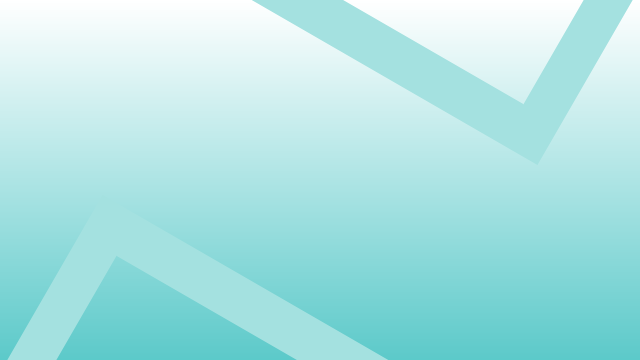
A Shadertoy shader for this background:

```glsl
#define SKY_TOP     vec3(1.0, 1.0, 1.0)
#define SKY_BOTTOM  vec3(0.36, 0.79, 0.79)
#define BAND_COLOR  vec3(0.643, 0.882, 0.878)
#define CORNER      vec2(0.604, 0.0417)   // outer corner, from the centre, in canvas heights
#define ARM_WIDTHS  vec2(0.118, 0.127)    // short arm, long arm
#define TILT        radians(30.0)

// Signed distance to a quadrant whose corner is at the origin (negative inside)
float quadrant(vec2 q) {
    vec2 d = -q;
    return min(max(d.x, d.y), 0.0) + length(max(d, 0.0));
}

// Right-angled band: one quadrant with a smaller one cut out
float elbow(vec2 p) {
    vec2 longAxis = vec2(-cos(TILT), sin(TILT));
    vec2 shortAxis = vec2(sin(TILT), cos(TILT));
    vec2 q = vec2(dot(p - CORNER, longAxis), dot(p - CORNER, shortAxis));
    return max(quadrant(q), -quadrant(q - ARM_WIDTHS));
}

void mainImage(out vec4 fragColor, in vec2 fragCoord) {
    vec2 p = (fragCoord - 0.5 * iResolution.xy) / iResolution.y;
    float pixel = 1.0 / iResolution.y;

    // Vertical gradient
    vec3 color = mix(SKY_BOTTOM, SKY_TOP, p.y + 0.5);

    // Two bands, related by a half turn about the centre
    float bands = min(elbow(p), elbow(-p));
    color = mix(color, BAND_COLOR, smoothstep(0.6, -0.6, bands / pixel));

    fragColor = vec4(color, 1.0);
}
```
